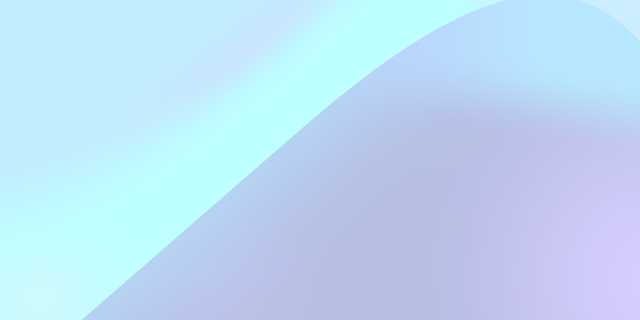
A WebGL 2 fragment shader for this background:

```glsl
#version 300 es
precision highp float;

uniform vec2 u_resolution;
out vec4 fragColor;

#define HILL_START 0.255
#define HILL_SLOPE 0.87
#define HILL_BEND 0.9
#define BAND_SOFTNESS 0.13
#define RIM_DEPTH 0.24
#define HAZE_SOFTNESS 0.13
#define LAVENDER_CENTER vec2(2.06, 0.13)
#define LAVENDER_RADIUS 0.85

// Straight flank that rounds over into a crest on the right
float hillHeight(float x) {
    float t = max(x - HILL_BEND, 0.0);
    return HILL_SLOPE * (x - HILL_START) - 0.38 * pow(t, 2.5) - 0.094 * pow(t, 6.0);
}

// Soft elliptical spot, 1 at its center
float glow(vec2 p, vec2 center, vec2 size) {
    vec2 q = (p - center) / size;
    return exp(-dot(q, q));
}

// Pale sky with a cyan band hugging the hill
vec3 skyColor(vec2 p) {
    const vec3 paleBlue = vec3(0.76, 0.925, 1.0);
    const vec3 cyan = vec3(0.745, 1.0, 1.0);
    const vec3 mauve = vec3(0.80, 0.885, 0.99);
    const vec3 mist = vec3(0.83, 0.97, 0.99);
    const vec3 cornerBlue = vec3(0.80, 0.935, 1.0);

    float aboveBand = p.y - (0.35 + 0.3 * p.x + 0.3 * p.x * p.x);
    float softness = BAND_SOFTNESS + 0.05 * (1.0 - smoothstep(0.0, 0.8, p.x));
    vec3 color = mix(cyan, paleBlue, smoothstep(-softness, softness, aboveBand));

    float streak = glow(vec2(p.x, aboveBand), vec2(0.75, 0.09), vec2(0.26, 0.075));
    color = mix(color, mauve, 0.75 * streak);
    color = mix(color, mist, 0.7 * glow(p, vec2(0.13, 0.07), vec2(0.2, 0.15)));
    return mix(color, cornerBlue, smoothstep(1.38, 1.75, p.x));
}

// Periwinkle body, lavender corner, bright rim and blue crest
vec3 hillColor(vec2 p, float depth) {
    const vec3 periwinkle = vec3(0.712, 0.738, 0.885);
    const vec3 lavender = vec3(0.835, 0.805, 1.0);
    const vec3 lilac = vec3(0.75, 0.765, 0.92);
    const vec3 rimBlue = vec3(0.715, 0.83, 0.955);
    const vec3 crestLeft = vec3(0.73, 0.835, 0.99);
    const vec3 crestRight = vec3(0.72, 0.91, 1.0);

    float reach = distance(p, LAVENDER_CENTER) / LAVENDER_RADIUS;
    vec3 color = mix(lavender, periwinkle, smoothstep(0.0, 1.0, reach));
    color = mix(color, lilac, 0.7 * glow(p, vec2(0.66, 0.13), vec2(0.3, 0.25)));

    float rim = exp(-pow(depth / RIM_DEPTH, 1.5));
    color = mix(color, rimBlue, 0.95 * rim);

    float hazeLine = 0.72 - 0.13 * (p.x - 1.38);
    float haze = smoothstep(-HAZE_SOFTNESS, HAZE_SOFTNESS, p.y - hazeLine);
    vec3 crest = mix(crestLeft, crestRight, smoothstep(1.2, 1.8, p.x));
    return mix(color, crest, haze * smoothstep(0.85, 1.25, p.x));
}

void main() {
    vec2 p = vec2(2.0, 1.0) * gl_FragCoord.xy / u_resolution;
    float depth = hillHeight(p.x) - p.y;

    // Antialiased hill outline
    float edge = fwidth(depth);
    float inside = smoothstep(-0.5 * edge, 0.5 * edge, depth);
    vec3 color = mix(skyColor(p), hillColor(p, max(depth, 0.0)), inside);
    fragColor = vec4(color, 1.0);
}
```
